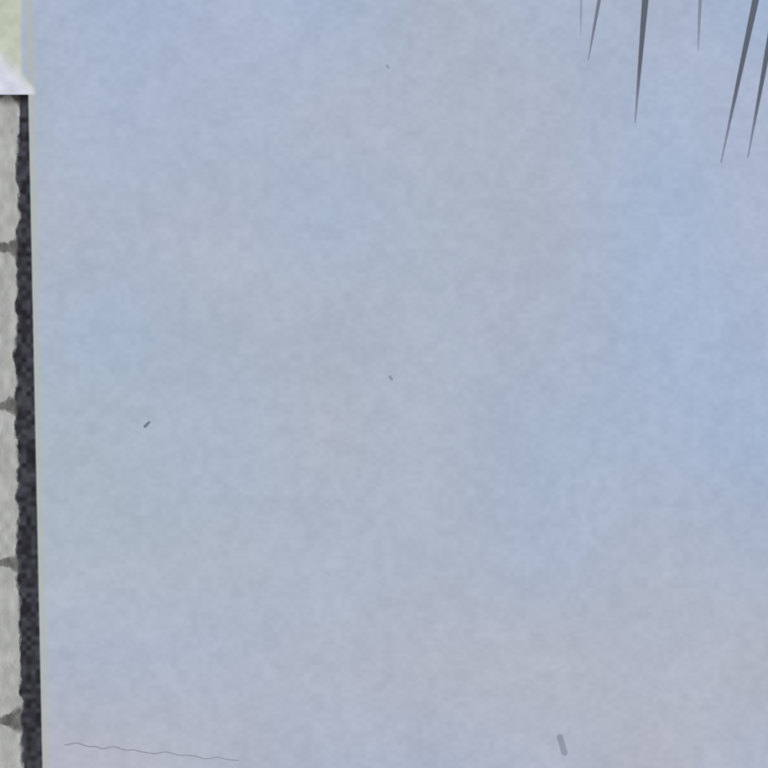
Give the GLSL for this texture, as a WebGL 1 fragment shader.

```glsl
precision highp float;
// Pale blue plaster wall with a stone strip at the left and thin dark drips at the top right.
uniform vec2 u_resolution;

#define WALL_COLOR vec3(0.67, 0.712, 0.78)
#define STONE_COLOR vec3(0.67, 0.675, 0.665)
#define GAP_COLOR vec3(0.22, 0.22, 0.245)
#define DRIP_COLOR vec3(0.34, 0.36, 0.40)
#define STRIP_TOP 0.877
#define STONE_PITCH 0.205
#define JOINT_OFFSET 0.062
#define GRAIN 0.022
#define MOTTLE 0.035

float hash(vec2 p) {
    vec3 q = fract(vec3(p.xyx) * 0.1031);
    q += dot(q, q.yzx + 33.33);
    return fract((q.x + q.y) * q.z);
}

float noise(vec2 p) {
    vec2 i = floor(p), f = fract(p);
    f = f * f * (3.0 - 2.0 * f);
    return mix(mix(hash(i), hash(i + vec2(1.0, 0.0)), f.x),
               mix(hash(i + vec2(0.0, 1.0)), hash(i + 1.0), f.x), f.y);
}

float fbm(vec2 p) {
    float sum = 0.0, amp = 0.5;
    for (int i = 0; i < 4; i++) {
        sum += amp * noise(p);
        p = p * 2.03 + 17.0;
        amp *= 0.5;
    }
    return sum / 0.9375;
}

// Coverage of a line from a to b whose half width goes from wa to wb.
float stroke(vec2 p, vec2 a, vec2 b, float wa, float wb) {
    vec2 d = b - a;
    float t = clamp(dot(p - a, d) / dot(d, d), 0.0, 1.0);
    float w = mix(wa, wb, t);
    float soft = 0.0008 + 0.5 / u_resolution.y;
    return 1.0 - smoothstep(w - soft, w + soft, length(p - a - d * t));
}

// Drip that thins and fades towards its tip.
float drip(vec2 p, vec2 top, vec2 tip, float width) {
    float fade = smoothstep(tip.y - 0.01, mix(tip.y, top.y, 0.5), p.y);
    return stroke(p, top, tip, width, 0.0009) * mix(0.45, 1.0, fade);
}

vec3 wall(vec2 p) {
    vec3 c = WALL_COLOR;
    // Broad tints: blue at the right and top left, lilac grey along the bottom
    c += vec3(-0.012, 0.0, 0.03) * smoothstep(0.55, 1.0, p.x) * smoothstep(0.15, 0.5, p.y);
    c += vec3(-0.01, -0.003, 0.025) * (1.0 - smoothstep(0.0, 0.4, distance(p, vec2(0.25, 1.0))));
    c += vec3(0.018, -0.002, -0.008) * (1.0 - smoothstep(0.0, 0.35, p.y));
    c += vec3(-0.012, 0.008, 0.006) * (1.0 - smoothstep(0.0, 0.3, distance(p, vec2(0.12, 0.4))));
    // Soft mottling and fine grain
    c += MOTTLE * (fbm(p * 9.0) - 0.5);
    c += vec3(0.7, 0.0, -0.6) * MOTTLE * (noise(p * 7.0 + 40.0) - 0.5);
    c += GRAIN * (noise(p * vec2(150.0, 190.0)) + noise(p * 75.0 + 9.0) - 1.0);
    return c;
}

vec3 stoneStrip(vec2 p, float edge) {
    float rough = fbm(p * vec2(90.0, 60.0));
    vec3 c = STONE_COLOR * (0.88 + 0.24 * fbm(p * vec2(120.0, 70.0) + 5.0));
    // Joints between stones, flaring towards the gap
    float k = abs(fract((p.y - JOINT_OFFSET) / STONE_PITCH + 0.5) - 0.5) * STONE_PITCH;
    float flare = 0.008 + 0.012 * smoothstep(0.008, 0.026, p.x);
    float joint = 1.0 - smoothstep(flare * 0.4, flare, k + 0.012 * (rough - 0.5));
    c = mix(c, vec3(0.38, 0.38, 0.37) * (0.55 + 0.9 * rough), joint * 0.85);
    // Dark vertical gap, widest around the lower middle
    float gapWidth = mix(0.025, 0.014, smoothstep(0.45, 0.87, p.y)) + 0.012 * (rough - 0.5);
    float gap = smoothstep(-0.003, 0.003, p.x - edge + gapWidth);
    c = mix(c, GAP_COLOR * (0.65 + 0.7 * noise(p * 160.0)), gap);
    // Shadow under the ledge
    return c * mix(1.0, 0.55, smoothstep(STRIP_TOP - 0.018, STRIP_TOP, p.y));
}

void main() {
    vec2 p = gl_FragCoord.xy / u_resolution;
    float soft = 0.0012 + 0.5 / u_resolution.x;
    vec3 c = wall(p);

    // Drips hanging from the top edge
    float d = drip(p, vec2(0.782, 1.01), vec2(0.766, 0.922), 0.0024) * 0.75;
    d = max(d, drip(p, vec2(0.841, 1.01), vec2(0.827, 0.841), 0.0044));
    d = max(d, drip(p, vec2(0.912, 1.01), vec2(0.909, 0.934), 0.0025) * 0.5);
    d = max(d, drip(p, vec2(0.986, 1.01), vec2(0.939, 0.789), 0.0044));
    d = max(d, drip(p, vec2(1.008, 0.98), vec2(0.974, 0.796), 0.0042));
    d = max(d, drip(p, vec2(0.757, 1.01), vec2(0.756, 0.955), 0.002) * 0.3);
    c = mix(c, DRIP_COLOR, d * 0.9);

    // Chips and a hairline crack
    float chip = stroke(p, vec2(0.189, 0.445), vec2(0.194, 0.450), 0.002, 0.0015) * 0.7;
    chip = max(chip, stroke(p, vec2(0.729, 0.040), vec2(0.735, 0.020), 0.004, 0.004) * 0.35);
    chip = max(chip, stroke(p, vec2(0.508, 0.509), vec2(0.510, 0.506), 0.0018, 0.0015) * 0.4);
    chip = max(chip, stroke(p, vec2(0.504, 0.914), vec2(0.506, 0.912), 0.0018, 0.0015) * 0.3);
    vec2 wobble = vec2(0.0, 0.005 * (noise(p.xx * 60.0) - 0.5));
    chip = max(chip, stroke(p + wobble, vec2(0.085, 0.032), vec2(0.31, 0.010), 0.0008, 0.0004) * 0.4);
    c = mix(c, vec3(0.36, 0.37, 0.41), chip);

    // Yellowish rim along the wall edge, then the strip itself
    float edge = 0.055 - 0.021 * p.y;
    float rim = exp(-pow((p.x - edge - 0.004) / 0.005, 2.0));
    c = mix(c, vec3(0.70, 0.72, 0.67), rim * 0.65);
    float below = 1.0 - smoothstep(STRIP_TOP - soft, STRIP_TOP + soft, p.y);
    c = mix(c, stoneStrip(p, edge), below * (1.0 - smoothstep(edge - soft, edge + soft, p.x)));

    // Pale ledge above the strip with a greenish upper corner
    float ledgeEdge = 0.030 + 0.018 * (1.0 - smoothstep(STRIP_TOP, 0.91, p.y));
    vec3 ledge = mix(vec3(0.82, 0.83, 0.88), vec3(0.74, 0.77, 0.70), smoothstep(0.91, 0.95, p.y + p.x));
    ledge += 0.12 * (fbm(p * 70.0) - 0.5);
    c = mix(c, ledge, (1.0 - below) * (1.0 - smoothstep(ledgeEdge - 0.006, ledgeEdge + 0.002, p.x)));
    gl_FragColor = vec4(clamp(c, 0.0, 1.0), 1.0);
}
```
